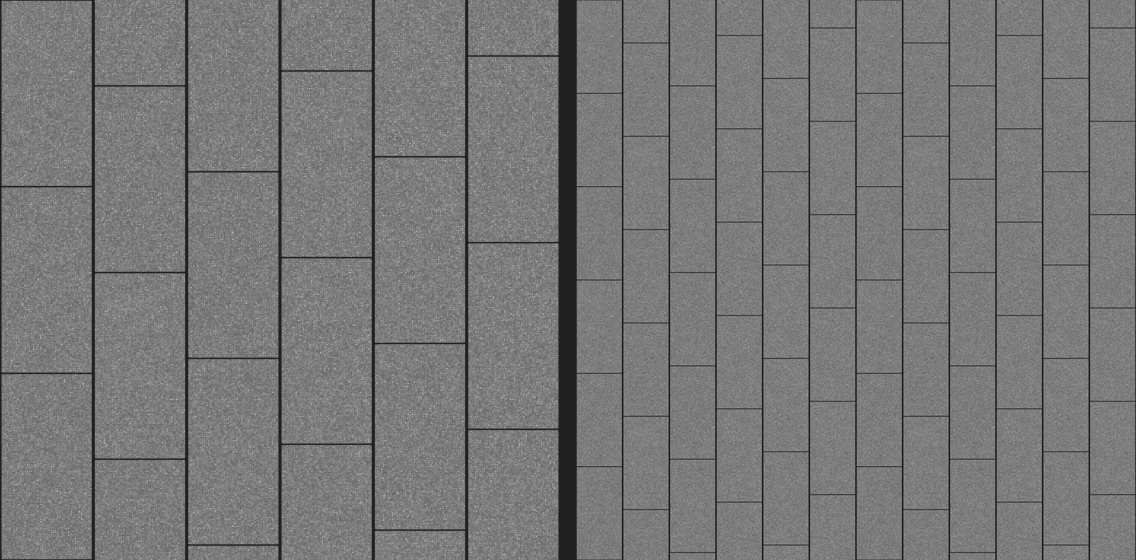
Left: one tile. Right: repeated 2 by 2.
Give the GLSL for this texture, as a Shadertoy shader.

```glsl
// Grey speckled stone slabs in six staggered columns with thin dark joints.
#define COLUMNS 6.0
#define ROWS 3.0
#define STAGGER 0.46
#define HALF_GAP vec2(0.0026, 0.0012)
#define CORNER 0.002
#define STONE vec3(0.478)
#define JOINT vec3(0.125)
#define GRAIN_CELLS 384.0
#define GRAIN_AMOUNT 0.13
#define SPECK_CELLS 256.0
#define SPECK_SHARE 0.45
#define SPECK_LIGHT 0.2

// Integer hash to the range 0..1
float hash(vec2 cell, uint seed) {
    uvec2 q = uvec2(ivec2(cell));
    uint h = q.x * 1597334677u ^ q.y * 3812015801u ^ seed * 2654435769u;
    h = (h ^ (h >> 16)) * 2146121005u;
    h = (h ^ (h >> 15)) * 2221713035u;
    h ^= h >> 16;
    return float(h >> 8) / 16777216.0;
}

// Value noise that wraps after the given number of cells
float wrappedNoise(vec2 uv, float cells, uint seed) {
    vec2 p = uv * cells;
    vec2 i = floor(p);
    vec2 f = fract(p);
    f = f * f * (3.0 - 2.0 * f);
    vec2 a = mod(i, cells);
    vec2 b = mod(i + 1.0, cells);
    return mix(mix(hash(a, seed), hash(vec2(b.x, a.y), seed), f.x),
               mix(hash(vec2(a.x, b.y), seed), hash(b, seed), f.x), f.y);
}

// Small light flecks, at most one per cell, kept inside the cell
float specks(vec2 uv, float pixel) {
    vec2 p = uv * SPECK_CELLS;
    vec2 cell = mod(floor(p), SPECK_CELLS);
    vec2 centre = 0.3 + 0.4 * vec2(hash(cell, 11u), hash(cell, 12u));
    float soft = max(0.2, 0.5 * pixel * SPECK_CELLS);
    float dotMask = 1.0 - smoothstep(0.3 - soft, 0.3 + soft, length(fract(p) - centre));
    float strength = hash(cell, 14u);
    return dotMask * step(hash(cell, 13u), SPECK_SHARE) * mix(0.15, 1.0, strength * strength);
}

// Signed distance to a box with rounded corners
float roundedBox(vec2 p, vec2 halfSize, float radius) {
    vec2 q = abs(p) - halfSize + radius;
    return length(max(q, 0.0)) + min(max(q.x, q.y), 0.0) - radius;
}

void mainImage(out vec4 fragColor, in vec2 fragCoord) {
    vec2 uv = fragCoord / iResolution.xy;
    float pixel = 1.0 / min(iResolution.x, iResolution.y);

    // Slab layout: each column slides down by a fixed part of a slab
    vec2 counts = vec2(COLUMNS, ROWS);
    vec2 grid = uv * counts;
    float column = floor(grid.x);
    grid.y += STAGGER * column;
    vec2 slab = vec2(column, mod(floor(grid.y), ROWS));
    vec2 local = (fract(grid) - 0.5) / counts;
    float d = roundedBox(local, 0.5 / counts - HALF_GAP, CORNER);

    // Stone surface: fine grain, faint mottling, flecks and slab tone
    float tone = GRAIN_AMOUNT * (wrappedNoise(uv, GRAIN_CELLS, 1u) - 0.5);
    tone += 0.015 * (wrappedNoise(uv, 48.0, 2u) - 0.5);
    tone += 0.008 * (hash(slab, 3u) - 0.5);
    tone += SPECK_LIGHT * specks(uv, pixel);
    vec3 stone = STONE + tone;
    stone *= 1.0 - 0.12 * smoothstep(-0.002, 0.0, d);

    // Joints
    float inside = 1.0 - smoothstep(-0.7 * pixel, 0.7 * pixel, d);
    fragColor = vec4(mix(JOINT, stone, inside), 1.0);
}
```
